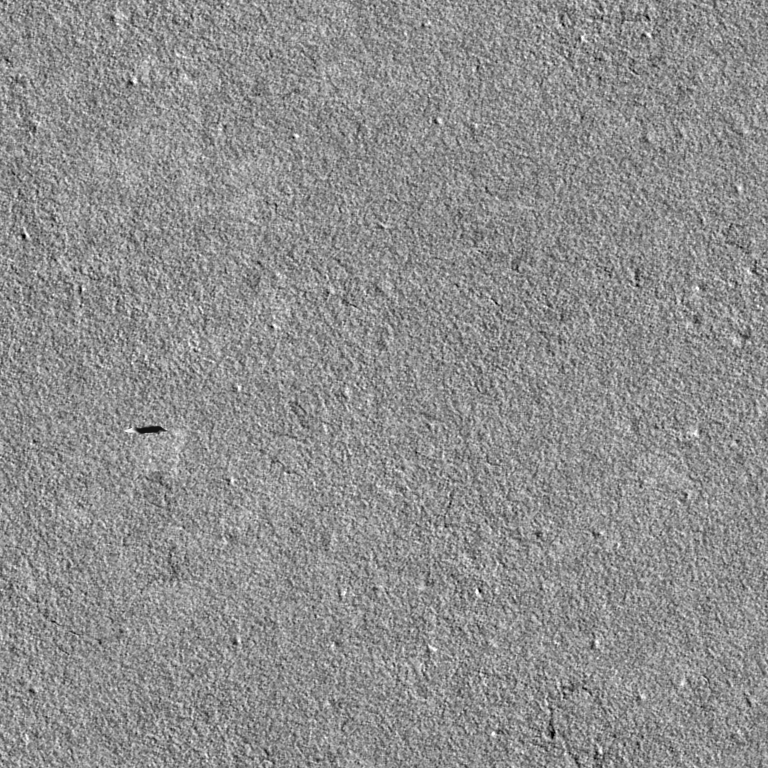
A WebGL 2 fragment shader for this texture:

```glsl
#version 300 es
precision highp float;
precision highp int;
// Grey, finely pitted ground under low side light. A height field of warped
// noise, broken creases and scattered knobs is shaded by its slope toward the
// light; crisp grit, pale patches and one shadowed scarp are laid over it.

uniform vec2 u_resolution;
out vec4 fragColor;

const float MEAN_TONE = 0.553;
const float RELIEF_GAIN = 0.47;
const vec2  LIGHT_DIR = vec2(0.91, 0.41);
const float SLOPE_STEP = 0.0014;      // half the span of the slope sample
const float GRAIN_FREQ = 200.0;
const float FINE_FREQ = 350.0;
const float COARSE_FREQ = 90.0;
const float GRIT_FREQ = 480.0;
const float GRIT_GAIN = 0.30;
const float WARP = 0.0050;
const float KNOB_CELLS = 15.0;
const float KNOB_SHARE = 0.45;
const float KNOB_HEIGHT = 1.25;
const float CREASE_DEPTH = 0.40;
const float CREASE_SHADE = 0.13;
const float PALE_GAIN = 0.05;
const float BROAD_GAIN = 0.05;
const float MOTTLE_GAIN = 0.06;
const vec2  SCARP_POS = vec2(0.197, 0.440);

// Integer hash: two lattice coordinates to two values in 0..1
vec2 hash2(vec2 cell) {
    uvec2 v = uvec2(ivec2(cell) + 4096) * 1664525u + 1013904223u;
    v.x += v.y * 1664525u;
    v.y += v.x * 1664525u;
    v ^= v >> 16u;
    v.x += v.y * 1664525u;
    v.y += v.x * 1664525u;
    v ^= v >> 16u;
    return vec2(v >> 8u) / 16777216.0;
}

// Smooth noise with two independent channels
vec2 noise2(vec2 p) {
    vec2 cell = floor(p), f = p - cell;
    f = f * f * (3.0 - 2.0 * f);
    vec2 low = mix(hash2(cell), hash2(cell + vec2(1, 0)), f.x);
    vec2 high = mix(hash2(cell + vec2(0, 1)), hash2(cell + vec2(1, 1)), f.x);
    return mix(low, high, f.y);
}

float noise(vec2 p) { return noise2(p).x; }

vec2 rotate(vec2 p, float angle) {
    float c = cos(angle), s = sin(angle);
    return vec2(c * p.x - s * p.y, s * p.x + c * p.y);
}

// Uneven knobs, now and then a pit, at most one per cell
float knobs(vec2 p) {
    vec2 cell = floor(p * KNOB_CELLS);
    vec2 pick = hash2(cell + 71.0);
    float share = KNOB_SHARE * smoothstep(0.25, 0.75, noise(cell * 0.3 + 9.0));
    if (pick.x > share) return 0.0;
    vec2 center = (cell + 0.25 + 0.5 * hash2(cell + 333.0)) / KNOB_CELLS;
    float radius = mix(0.0036, 0.0075, pick.y * pick.y);
    vec2 d = (p - center) / radius;
    float side = fract(pick.y * 17.0) < 0.3 ? -1.0 : 1.0;
    return side * KNOB_HEIGHT * exp(-dot(d, d));
}

// Ragged grooves along the level lines of a noise, cut into short pieces
float creases(vec2 p) {
    vec2 q = rotate(p, 0.6) * vec2(19.0, 27.0);
    float level = noise(q + 40.0) + 0.25 * noise(q * 3.5) + 0.10 * noise(p * 170.0) - 0.67;
    float region = smoothstep(0.48, 0.70, noise(p * 11.0 + 150.0));
    float broken = smoothstep(0.40, 0.65, noise(p * 85.0 + 31.0));
    return region * broken * (1.0 - smoothstep(0.0, 0.085, abs(level)));
}

float height(vec2 p, float rough) {
    vec2 w = p + WARP * (noise2(p * 110.0 + 7.0) - 0.5);
    float h = 0.52 * noise(rotate(w, 0.35) * GRAIN_FREQ);
    h += 0.50 * noise(rotate(p, 1.10) * FINE_FREQ + 17.0);
    h += 0.55 * rough * noise(rotate(w, -0.45) * COARSE_FREQ + 53.0);
    return h + knobs(w) - CREASE_DEPTH * creases(p);
}

// Soft-edged ellipse mask
float ellipse(vec2 p, vec2 radii) {
    return 1.0 - smoothstep(0.6, 1.05, length(p / radii));
}

void main() {
    vec2 p = gl_FragCoord.xy / min(u_resolution.x, u_resolution.y);

    // Relief, stronger in rough patches
    float patches = 0.6 * noise(p * 5.0 + 23.0) + 0.4 * noise(p * 13.0 + 5.0);
    float rough = smoothstep(0.35, 0.75, patches);
    vec2 span = LIGHT_DIR * SLOPE_STEP;
    float slope = height(p - span, rough) - height(p + span, rough);
    float tone = MEAN_TONE + RELIEF_GAIN * mix(0.92, 1.14, rough) * slope;
    tone -= CREASE_SHADE * creases(p);

    // Grit, broad shading, mottling and pale dusty patches
    tone += GRIT_GAIN * (noise(rotate(p, 0.8) * GRIT_FREQ + 11.0) - 0.5);
    tone += BROAD_GAIN * (noise(p * 3.0 + 61.0) - 0.5);
    tone += MOTTLE_GAIN * (noise(rotate(p, 0.5) * 48.0 + 19.0) - 0.5);
    float dust = noise(p * 9.0 + 88.0) * 0.55 + noise(p * 55.0) * 0.45;
    tone += PALE_GAIN * smoothstep(0.62, 0.82, dust);

    // Scarp: pale floor with a lit right rim, lit tip, ragged tapering shadow
    vec2 q = rotate(p - SCARP_POS, 0.06) + 0.006 * (noise2(p * 120.0) - 0.5);
    vec2 edge = abs(rotate(q - vec2(0.012, -0.026), 0.12)) - vec2(0.026, 0.028);
    float box = max(edge.x, edge.y);
    tone += 0.05 * (1.0 - smoothstep(-0.004, 0.004, box));
    tone += 0.12 * (1.0 - smoothstep(0.001, 0.006, abs(box))) * smoothstep(0.024, 0.032, q.x);
    tone = mix(tone, 0.95, ellipse(q + vec2(0.025, 0.001), vec2(0.014, 0.0038)));
    float taper = mix(1.0, 0.55, smoothstep(-0.01, 0.03, q.x));
    tone = mix(tone, 0.07, ellipse(q, vec2(0.024, 0.0058 * taper)));

    fragColor = vec4(vec3(clamp(tone, 0.0, 1.0)), 1.0);
}
```
